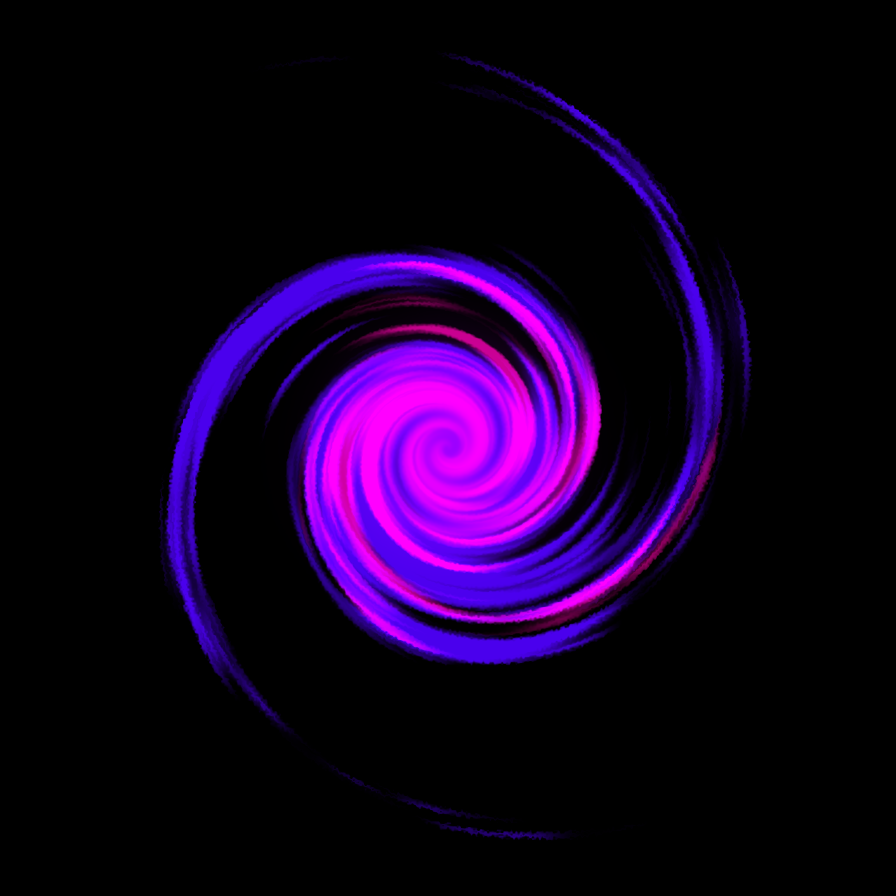
A WebGL 2 fragment shader for this background:

```glsl
#version 300 es
precision highp float;
// A two-armed violet spiral galaxy on black. The plane is untwisted by a
// logarithmic twirl, so the arms become one long ellipse of cloudy noise;
// the twirl's shear draws that noise out into fine curved streaks.
uniform vec2 u_resolution;
out vec4 fragColor;

// Sine-free hash to 0..1
float hash(vec2 cell) {
    vec3 h = fract(vec3(cell.xyx) * 0.1031);
    h += dot(h, h.yzx + 33.33);
    return fract((h.x + h.y) * h.z);
}

float valueNoise(vec2 p) {
    vec2 cell = floor(p);
    vec2 f = fract(p);
    f = f * f * (3.0 - 2.0 * f);
    return mix(mix(hash(cell), hash(cell + vec2(1, 0)), f.x),
               mix(hash(cell + vec2(0, 1)), hash(cell + vec2(1, 1)), f.x), f.y);
}

float clouds(vec2 p) {
    float sum = 0.0;
    float weight = 0.54;
    for (int octave = 0; octave < 3; octave++) {
        sum += weight * valueNoise(p);
        p = mat2(1.6, 1.2, -1.2, 1.6) * p + 17.3;
        weight *= 0.56;
    }
    return sum;
}

// Rotate each radius back so that the spiral arms lie along the x axis
vec2 untwirl(vec2 p) {
    float radius = length(p);
    float turn = -1.22 + 4.1 * log((radius + 0.01) / 0.226);
    float c = cos(turn);
    float s = sin(turn);
    return vec2(c * p.x + s * p.y, c * p.y - s * p.x);
}

// Noise cut by a threshold that rises towards the rim of an ellipse
float gas(vec2 q, vec2 halfSize, float noiseValue, float base) {
    vec2 e = q / halfSize;
    float threshold = base + 0.42 * dot(e, e);
    return smoothstep(threshold, threshold + 0.32, noiseValue);
}

void main() {
    vec2 p = (gl_FragCoord.xy - 0.5 * u_resolution) / min(u_resolution.x, u_resolution.y);

    // Slight radial grain that serrates the streaks
    float grain = valueNoise(p * 380.0 + 400.0) - 0.5;
    vec2 q = untwirl(p * (1.0 + 0.012 * grain));

    // Blue gas fills the long arms, pink gas the inner disc
    float blueGas = gas(q, vec2(0.43, 0.18), clouds(q * 15.0 + 40.0), 0.14);
    float pinkGas = gas(q, vec2(0.25, 0.155), clouds(q * 17.0 + 91.0), 0.15);

    // Bright core with two blue hollows beside it
    float core = exp(-dot(q, q) / 0.0075);
    vec2 hollow = vec2(abs(q.x) - 0.065, q.y) / 0.035;
    float hollowDepth = exp(-dot(hollow, hollow));
    pinkGas = mix(pinkGas, 0.85, 0.55 * core) * (1.0 - 0.85 * hollowDepth);
    blueGas = mix(blueGas, 0.8, 0.6 * core);

    vec3 color = vec3(0.29, 0.0, 0.93) * blueGas
               + vec3(0.78, 0.0, 0.52) * pinkGas;
    fragColor = vec4(min(color, 1.0), 1.0);
}
```
